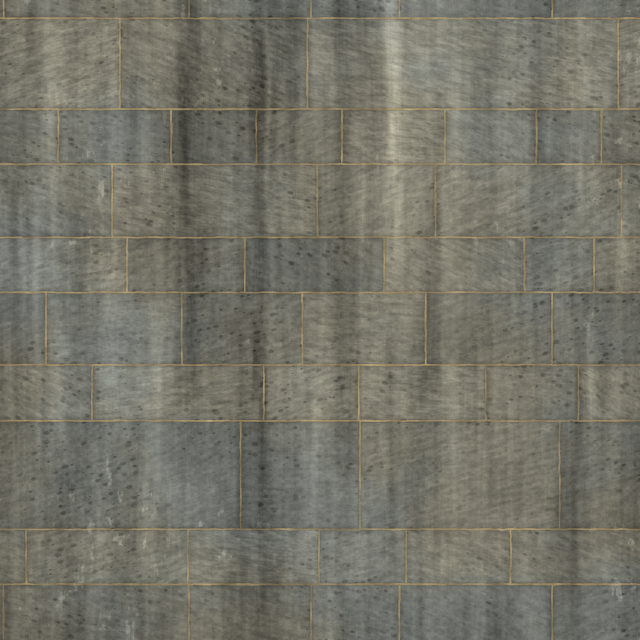
Write a Shadertoy shader that draws this texture.

```glsl
// Weathered grey ashlar wall: nine uneven courses, thin tan mortar, vertical rain stains.

// Course tops, blocks per course and mean joint offset, from the bottom up
const float courseTop[9] = float[9](.087, .173, .3425, .430, .543, .629, .7435, .8294, .9714);
const float blockCount[9] = float[9](5., 5., 3., 5., 5., 5., 4., 7., 3.);
const float jointStart[9] = float[9](.062, .058, .300, .153, .098, .181, .244, .089, .222);

float hash(vec2 p) {
    return fract(sin(dot(p, vec2(127.1, 311.7))) * 43758.545);
}

float noise(vec2 p) {
    vec2 i = floor(p), f = fract(p);
    f = f * f * (3. - 2. * f);
    return mix(mix(hash(i), hash(i + vec2(1, 0)), f.x),
               mix(hash(i + vec2(0, 1)), hash(i + vec2(1, 1)), f.x), f.y);
}

// Layered noise centred on zero
float fbm(vec2 p) {
    float sum = 0., amp = .5;
    for (int i = 0; i < 4; i++) {
        sum += amp * (noise(p) - .5);
        p = p * 2.03 + 17.3;
        amp *= .55;
    }
    return sum;
}

// Cellular pits: only some cells hold one, each of its own size
float pits(vec2 p) {
    vec2 cell = floor(p);
    float mask = 0.;
    for (int j = -1; j <= 1; j++)
    for (int i = -1; i <= 1; i++) {
        vec2 c = cell + vec2(i, j);
        vec2 centre = c + vec2(hash(c), hash(c + 41.7));
        float size = .42 * hash(c + 9.2);
        mask = max(mask, (1. - smoothstep(size * .4, size + .08, length(p - centre))) * step(.55, hash(c + 73.)));
    }
    return mask;
}

// Soft vertical run of water, broken up along its height
float stain(vec2 p, float x, float width, float y, float height) {
    float dx = (p.x - x + .012 * fbm(vec2(x * 50., p.y * 7.))) / width;
    float dy = (p.y - y) / height;
    return exp(-dx * dx - dy * dy) * (.75 + 1.3 * fbm(vec2(p.x * 90., p.y * 9.)));
}

void mainImage(out vec4 fragColor, in vec2 fragCoord) {
    vec2 p = fragCoord / iResolution.xy;
    float pixel = 1. / iResolution.y;

    // Slightly ragged joints
    vec2 q = p + .0022 * vec2(fbm(p * 75.), fbm(p * 75. + 31.));

    // Course lookup; the lowest course wraps over the top edge
    float y = q.y > courseTop[8] ? q.y - 1. : q.y;
    int row = 0;
    while (row < 8 && y > courseTop[row]) row++;
    float bottom = row == 0 ? courseTop[8] - 1. : courseTop[row - 1];
    float edge = min(y - bottom, courseTop[row] - y);

    // Jittered upright joints
    float count = blockCount[row];
    float u = (q.x - jointStart[row]) * count;
    vec2 block = vec2(0);
    for (int k = -1; k <= 1; k++) {
        float joint = floor(u) + float(k);
        vec2 id = vec2(mod(joint, count), float(row) + 3.);
        joint += .62 * (hash(id) - .5);
        if (u >= joint) block = id;
        edge = min(edge, abs(u - joint) / count);
    }
    float seed = hash(block + 5.3);

    // Block tone, clouds and bedding grain tilted per block
    float tone = .465 + .075 * (seed - .5) + .12 * fbm(p * 8.);
    float tilt = .9 * (hash(block + 12.) - .5);
    vec2 g = mat2(cos(tilt), sin(tilt), -sin(tilt), cos(tilt)) * p + seed * 7.;
    tone += (.10 + .10 * seed) * fbm(g * vec2(55., 190.));
    tone += .11 * fbm(p * 210.);

    // Rain streaks, broad and fine
    tone += .20 * fbm(vec2(p.x * 24., p.y * 2.2));
    tone += .13 * fbm(vec2(p.x * 85., p.y * 5.) + 8.);

    // Strong dark and pale runs
    tone -= .15 * stain(p, .405, .016, .60, .60) + .10 * stain(p, .29, .035, .80, .30);
    tone -= .10 * stain(p, .44, .035, .95, .13) + .12 * stain(p, .30, .012, .49, .08);
    float pale = stain(p, .615, .022, .80, .26) + .7 * stain(p, .575, .025, .70, .12)
               + .8 * stain(p, .418, .006, .82, .28) + .9 * stain(p, .925, .010, .40, .12)
               + .7 * stain(p, .265, .010, .90, .10) + .6 * stain(p, .495, .012, .27, .11)
               + .8 * stain(p, .975, .007, .63, .06);
    tone += .15 * pale;

    // Scattered lime flecks and dark pits
    tone += .13 * smoothstep(.17, .32, fbm(p * vec2(70., 45.) + 3.)) * smoothstep(-.05, .2, fbm(p * 6. + 20.));
    tone -= .10 * pits(g * vec2(65., 105.)) * smoothstep(-.15, .15, fbm(p * 12. + 50.));

    // Warm and cool greys
    float warmth = smoothstep(-.22, .22, fbm(p * 5. + 60.) + .25 * (seed - .5));
    vec3 stone = tone * mix(vec3(.98, 1.005, .955), vec3(1.02, .995, .88), warmth);

    // Worn dark arris beside thin, partly stained mortar
    stone *= 1. - .22 * exp(-edge * 330.) * (.6 + noise(p * 40.));
    float halfWidth = .0014 + .0013 * max(0., fbm(p * 28. + 14.));
    float mortar = 1. - smoothstep(halfWidth - .6 * pixel, halfWidth + .6 * pixel, edge);
    vec3 mortarColor = vec3(.67, .59, .43) * (.94 + .5 * fbm(p * 45.) + .7 * (tone - .465));
    vec3 color = mix(stone, mortarColor, mortar * (.62 + .38 * noise(p * 18.)));

    fragColor = vec4(clamp(color, 0., 1.), 1.);
}
```
